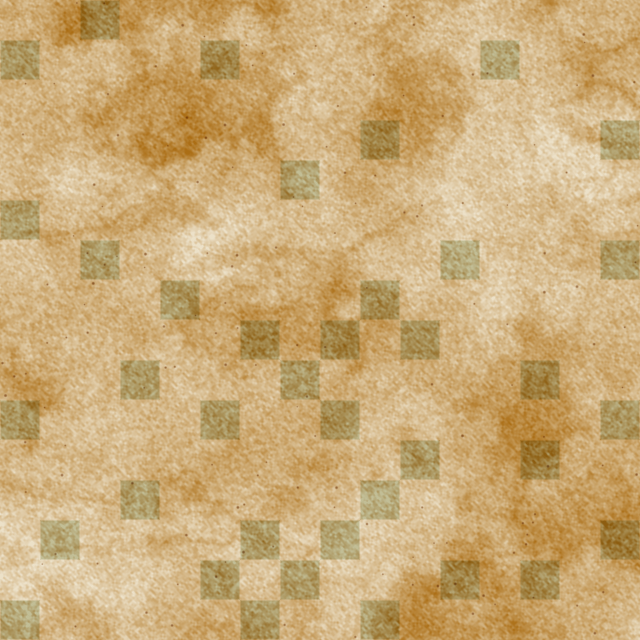
Reproduce this pattern procedurally as a Shadertoy shader.

```glsl
// Mottled parchment with scattered olive squares on a 16 by 16 grid.
// Layered value noise makes clouds and stains, two crossed stretched noises
// make the woven grain, and local maxima of a cell hash choose the squares.

const vec3 STAIN_BROWN = vec3(0.75, 0.57, 0.30);
const vec3 PALE_CREAM  = vec3(0.88, 0.80, 0.66);
const vec3 OLIVE_TINT  = vec3(0.82, 0.845, 0.75);
const vec3 SPECK_TINT  = vec3(0.72, 0.58, 0.45);
const float GRID_CELLS = 16.0;

float hash(vec2 p) {
    vec3 q = fract(p.xyx * 0.1031);
    q += dot(q, q.yzx + 33.33);
    return fract((q.x + q.y) * q.z);
}

mat2 rotation(float angle) {
    float c = cos(angle), s = sin(angle);
    return mat2(c, s, -s, c);
}

float valueNoise(vec2 p) {
    vec2 i = floor(p), f = fract(p);
    f = f * f * (3.0 - 2.0 * f);
    float low  = mix(hash(i), hash(i + vec2(1, 0)), f.x);
    float high = mix(hash(i + vec2(0, 1)), hash(i + vec2(1, 1)), f.x);
    return mix(low, high, f.y);
}

// Normalised sum of rotated octaves, centred on 0.5
float fbm(vec2 p, float gain) {
    float sum = 0.0, total = 0.0, weight = 1.0;
    mat2 turn = rotation(0.6);
    for (int i = 0; i < 6; i++) {
        sum += weight * valueNoise(p);
        total += weight;
        weight *= gain;
        p = turn * p * 2.03 + 17.3;
    }
    return sum / total;
}

// Two diagonal thread directions, centred on zero
float wovenGrain(vec2 uv) {
    vec2 stretch = vec2(150.0, 290.0);
    float rising  = valueNoise(rotation(-0.7) * uv * stretch.x * vec2(1.0) * 1.9 + 400.0);
    float falling = valueNoise(rotation(0.75) * uv * stretch + 700.0);
    return rising + falling - 1.0;
}

// Brown blotches and thin, mostly level streaks
float stains(vec2 uv) {
    float blotch = smoothstep(0.54, 0.74, fbm(uv * 6.0 + 31.0, 0.6));
    float ridge = 1.0 - abs(2.0 * fbm(uv * vec2(3.0, 5.5) + 57.0, 0.55) - 1.0);
    float patches = smoothstep(0.45, 0.7, valueNoise(uv * 5.0 + 83.0));
    return 0.6 * blotch + 0.35 * smoothstep(0.88, 1.0, ridge) * patches;
}

// One when the cell outranks its four edge neighbours and passes a draw
float isChosen(vec2 cell) {
    vec2 id = cell + 40.0;
    float rank = hash(id);
    float rival = max(max(hash(id + vec2(1, 0)), hash(id - vec2(1, 0))),
                      max(hash(id + vec2(0, 1)), hash(id - vec2(0, 1))));
    return step(rival, rank) * step(hash(id + 211.0), 0.76);
}

float squareMask(vec2 uv, float pixel) {
    vec2 p = uv * GRID_CELLS;
    vec2 toEdge = 0.5 - abs(fract(p) - 0.5);
    float inside = smoothstep(0.0, pixel * GRID_CELLS, min(toEdge.x, toEdge.y));
    return inside * isChosen(floor(p));
}

// Sparse round flecks, one candidate per small cell
float specks(vec2 uv, float pixel) {
    float count = 64.0;
    vec2 cell = floor(uv * count);
    vec2 offset = vec2(hash(cell + 5.0), hash(cell + 91.0)) * 0.6 + 0.2;
    float radius = mix(0.0008, 0.002, hash(cell + 151.0));
    float d = length(uv - (cell + offset) / count) - radius;
    return step(hash(cell + 307.0), 0.035) * smoothstep(pixel, -pixel, d);
}

void mainImage(out vec4 fragColor, in vec2 fragCoord) {
    float pixel = 1.0 / iResolution.y;
    vec2 uv = fragCoord * pixel;
    float square = squareMask(uv, pixel);

    // Paper tone: soft clouds, darker stains, fine weave
    float cloud = fbm(uv * 6.5 + 11.0, 0.64) - 0.5;
    float grain = wovenGrain(uv) * mix(0.5, 0.75, square);
    float tone = 0.70 + 1.7 * cloud + grain - stains(uv);
    vec3 colour = mix(STAIN_BROWN, PALE_CREAM, clamp(tone, -0.6, 1.35));

    // Olive squares and dark flecks
    colour *= mix(vec3(1.0), OLIVE_TINT, square);
    colour *= mix(vec3(1.0), SPECK_TINT, specks(uv, pixel));
    fragColor = vec4(colour, 1.0);
}
```
